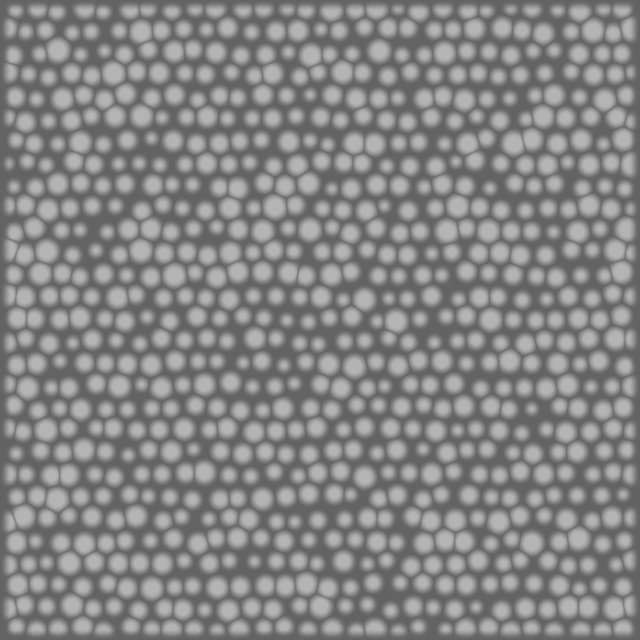
Give the GLSL for this pattern, as a WebGL 2 fragment shader.

```glsl
#version 300 es
precision highp float;
// Soft light-grey dots packed in 29 staggered rows of 28 on dark grey.
// Cellular search over a jittered lattice; each dot has its own radius,
// and the gap to the nearest neighbour stays dark.

uniform vec2 u_resolution;
out vec4 fragColor;

const vec2 PITCH = vec2(0.0353, 0.0347);   // spacing of columns and rows
const vec2 FIRST_DOT = vec2(0.0230, 0.0156);
const float JITTER = 0.30;                 // full wander, in cells
const float RADIUS_MIN = 0.20;             // radii and blur, in column pitches
const float RADIUS_MAX = 0.51;
const float BLUR = 0.22;
const float GAP_BLUR = 0.20;
const float BORDER_INSET = 0.012;
const float BORDER_FADE = 0.018;
const vec3 GROUND = vec3(0.39);
const vec3 DOT = vec3(0.705);

vec2 hash2(vec2 p) {
  vec3 q = fract(p.xyx * vec3(0.1031, 0.1030, 0.0973));
  q += dot(q, q.yzx + 33.33);
  return fract((q.xx + q.yz) * q.zy);
}

// Odd rows start half a column to the left.
float rowShift(float row) {
  return -0.5 * mod(row, 2.0);
}

// Lattice position of a dot in canvas units, before jitter.
vec2 latticePoint(vec2 id) {
  return FIRST_DOT + PITCH * vec2(id.x + rowShift(id.y), id.y);
}

bool insideCanvas(vec2 p) {
  return all(greaterThan(p, vec2(0.0))) && all(lessThan(p, vec2(1.0)));
}

// Signed distance to one dot, in column pitches.
float dotDistance(vec2 uv, vec2 id, vec2 home) {
  vec2 wander = (hash2(id + 17.0) - 0.5) * JITTER;
  vec2 center = clamp(home + wander * PITCH, BORDER_INSET, 1.0 - BORDER_INSET);
  vec2 size = hash2(id + 71.0);
  float radius = mix(RADIUS_MIN, RADIUS_MAX, 0.5 * (size.x + size.y));
  return length(uv - center) / PITCH.x - radius;
}

// Distances to the nearest and second nearest dots.
vec2 nearestDots(vec2 uv) {
  vec2 cell = (uv - FIRST_DOT) / PITCH;
  vec2 nearest = vec2(9.0);
  for (float dy = -1.0; dy <= 1.0; dy++) {
    float row = floor(cell.y + 0.5) + dy;
    float column = floor(cell.x - rowShift(row) + 0.5);
    for (float dx = -1.0; dx <= 1.0; dx++) {
      vec2 id = vec2(column + dx, row);
      vec2 home = latticePoint(id);
      if (!insideCanvas(home)) continue;
      float d = dotDistance(uv, id, home);
      nearest = vec2(min(nearest.x, d), min(nearest.y, max(nearest.x, d)));
    }
  }
  return nearest;
}

// Darkens the outer rim of the canvas.
float borderFade(vec2 uv, float width) {
  vec2 edge = smoothstep(0.0, width, min(uv, 1.0 - uv));
  return edge.x * edge.y;
}

void main() {
  vec2 uv = gl_FragCoord.xy / u_resolution;
  vec2 d = nearestDots(uv);
  float disc = 1.0 - smoothstep(-BLUR, BLUR, d.x);
  float gap = smoothstep(-GAP_BLUR, GAP_BLUR, d.y - d.x);
  float light = disc * gap * borderFade(uv, BORDER_FADE);
  fragColor = vec4(mix(GROUND, DOT, light), 1.0);
}
```
